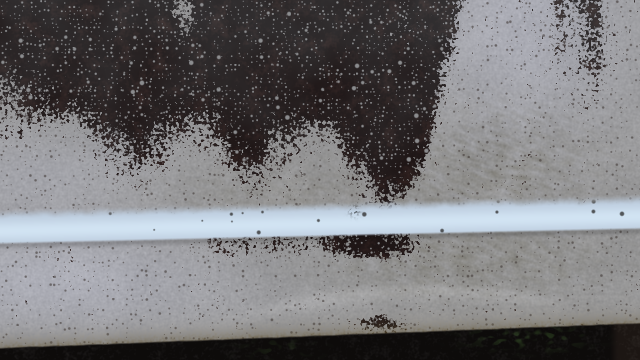
This texture is drawn by a WebGL 2 fragment shader. Its source:

```glsl
#version 300 es
precision highp float;
// Weathered painted metal: rust hangs in ragged lobes from the top edge, crossed
// by a pale tilted ridge, above a dark strip of ground. Rust is a height field
// roughened by gradient noise; flecks are round dots scattered over jittered grids.
uniform vec2 u_resolution;
out vec4 outColor;

vec2 hash2(vec2 p) {
    vec3 q = fract(vec3(p.xyx) * vec3(0.1031, 0.1030, 0.0973));
    q += dot(q, q.yzx + 33.33);
    return fract((q.xx + q.yz) * q.zy);
}

float corner(vec2 cell, vec2 offset) {
    return dot(hash2(cell) * 2.0 - 1.0, offset);
}

// Gradient noise, roughly -1 to 1
float noise(vec2 p) {
    vec2 i = floor(p), f = fract(p), e = vec2(1.0, 0.0);
    vec2 w = f * f * f * (f * (f * 6.0 - 15.0) + 10.0);
    float low = mix(corner(i, f), corner(i + e.xy, f - e.xy), w.x);
    float high = mix(corner(i + e.yx, f - e.yx), corner(i + e.xx, f - e.xx), w.x);
    return 1.5 * mix(low, high, w.y);
}

float fbm(vec2 p) {
    float sum = 0.0, gain = 0.6;
    for (int k = 0; k < 4; k++) {
        sum += gain * noise(p);
        p = mat2(1.6, 1.2, -1.2, 1.6) * p + 7.3;
        gain *= 0.55;
    }
    return sum;
}

float lobe(float x, float center, float width) {
    float d = (x - center) / width;
    return exp(-d * d);
}

float blob(vec2 p, vec2 center, vec2 size) {
    vec2 d = (p - center) / size;
    return exp(-dot(d, d));
}

// Round flecks, one per grid cell; most are tiny
float flecks(vec2 p, float scale, float amount) {
    vec2 g = p * scale, cell = floor(g);
    vec2 jitter = 0.25 + 0.5 * hash2(cell + 17.0);
    vec2 pick = hash2(cell + 91.0);
    float radius = mix(0.08, 0.27, pick.y * pick.y);
    float blur = 0.6 * scale / u_resolution.y + 0.04;
    float dist = length(fract(g) - jitter);
    return step(pick.x, amount) * (1.0 - smoothstep(radius - blur, radius + blur, dist));
}

void main() {
    vec2 p = gl_FragCoord.xy / u_resolution.y;
    float x = p.x * 1.7778 * u_resolution.y / u_resolution.x, y = p.y;
    p.x = x;
    float cloud = fbm(p * 6.0);
    float patchy = fbm(p * 19.0 + 4.0);
    float grain = noise(p * 78.0) * 0.6 + noise(p * 145.0 + 9.0) * 0.6;
    float drip = noise(vec2(x * 24.0, y * 3.0));
    float ridge = y - (0.366 + 0.023 * x);

    // Paint: cool grey, olive stains brushed along a shallow diagonal
    vec3 color = mix(vec3(0.60, 0.60, 0.605), vec3(0.67, 0.675, 0.71),
        clamp(blob(p, vec2(0.15, 0.22), vec2(0.5, 0.16)) + blob(p, vec2(1.45, 0.95), vec2(0.3, 0.4))
            + 0.6 * blob(p, vec2(0.1, 0.52), vec2(0.35, 0.13)), 0.0, 1.0));
    float brushed = noise(mat2(0.94, 0.34, -0.34, 0.94) * p * vec2(22.0, 75.0));
    float stain = blob(p, vec2(1.38, 0.53), vec2(0.32, 0.17)) + blob(p, vec2(1.3, 0.27), vec2(0.4, 0.1))
        + 0.6 * blob(p, vec2(0.75, 0.46), vec2(0.35, 0.1));
    color = mix(color, vec3(0.47, 0.46, 0.42), clamp(stain * (0.33 + 0.35 * brushed + 0.3 * patchy), 0.0, 0.8));
    color += 0.035 * cloud + 0.05 * grain;
    float smear = lobe(y, 0.19 - 0.25 * (x - 1.2) * (x - 1.2), 0.022);
    color += 0.05 * smear * smoothstep(0.55, 0.8, x) * smoothstep(1.6, 1.45, x);

    // Ragged lower limit of the main rust, cut by a steep right-hand side
    float limit = 0.70 - 0.03 * smoothstep(0.0, 0.3, x) - 0.11 * lobe(x, 0.37, 0.11)
        - 0.14 * lobe(x, 0.69, 0.07) - 0.07 * lobe(x, 0.81, 0.06) - 0.23 * lobe(x, 1.08, 0.13);
    limit = max(limit, 0.455 + (x - 1.15) * 4.0);
    float body = clamp((y - limit + 0.025 * drip) * 5.5, -1.0, 0.85);
    body -= 0.9 * blob(p, vec2(0.51, 0.98), vec2(0.035, 0.09));
    body -= 0.35 * blob(p, vec2(1.11, 0.92), vec2(0.09, 0.14));

    // Faint second streak, then the patches under the ridge
    float taper = mix(0.05, 0.14, smoothstep(0.6, 1.0, y));
    float streak = 0.6 * lobe(x, 1.59, taper) + 0.4 * lobe(x, 1.64, 0.05);
    streak = streak * smoothstep(0.55, 0.92, y) - 0.72 + 0.15 * drip;
    float under = 1.3 * blob(p, vec2(1.05, 0.325), vec2(0.12, 0.045))
        + 0.75 * blob(p, vec2(0.75, 0.32), vec2(0.22, 0.05))
        + 0.9 * blob(p, vec2(1.06, 0.105), vec2(0.07, 0.025)) - 0.75;
    float field = max(max(body, streak), under);
    float rust = smoothstep(-0.13, 0.17, field + 0.5 * cloud + 0.4 * patchy + 0.85 * grain);

    // Rust: charcoal at upper left, red-black down the lobes
    float red = clamp(0.5 + 1.6 * (0.75 - y) + 0.6 * cloud, 0.0, 1.0);
    vec3 rustColor = mix(vec3(0.17, 0.16, 0.165), vec3(0.095, 0.06, 0.06), red);
    rustColor += vec3(0.10, 0.06, 0.05) * max(0.0, patchy + 0.4 * grain);
    color = mix(color, rustColor, rust * 0.95);
    float chips = max(flecks(p, 85.0, 0.45), flecks(p + 3.0, 42.0, 0.22));
    color = mix(color, vec3(0.61, 0.62, 0.63), chips * rust * 0.85);
    float pepper = flecks(p + 8.0, 75.0, 0.22 + 0.3 * smoothstep(-1.0, 0.0, field));
    color = mix(color, vec3(0.25, 0.22, 0.21), pepper * (1.0 - rust) * 0.6);

    // Pale ridge: soft upper edge, crisp lower edge with a thin shadow
    color *= 1.0 - 0.16 * lobe(ridge, -0.048, 0.009);
    float band = smoothstep(0.054, 0.024, ridge + 0.006 * patchy) * smoothstep(-0.046, -0.037, ridge);
    vec3 bandColor = mix(vec3(0.73, 0.79, 0.86), vec3(0.82, 0.89, 0.95), lobe(ridge, -0.008, 0.03));
    bandColor = mix(bandColor, vec3(0.2), 0.8 * flecks(p + 5.0, 38.0, 0.07));
    bandColor *= 1.0 - 0.7 * blob(p, vec2(0.985, 0.418), vec2(0.014, 0.016)) * smoothstep(-0.1, 0.3, grain);
    color = mix(color, bandColor, band);

    // Mossy lip over dark ground with a few leaves
    float lip = y - (0.032 + 0.039 * x) - 0.002 * patchy;
    color = mix(color, vec3(0.37, 0.32, 0.20), 0.75 * exp(-max(lip, 0.0) * 45.0) * (0.7 + 0.5 * grain));
    vec3 ground = vec3(0.05, 0.042, 0.04) + 0.05 * max(0.0, patchy + grain);
    float leaves = blob(p, vec2(1.47, 0.06), vec2(0.13, 0.03)) + 0.4 * blob(p, vec2(0.78, 0.03), vec2(0.1, 0.03));
    ground += vec3(0.10, 0.17, 0.07) * leaves * smoothstep(0.0, 0.4, noise(p * vec2(35.0, 60.0)));
    ground += vec3(0.06, 0.045, 0.035) * smoothstep(1.69, 1.72, x);
    color = mix(ground, color, smoothstep(-0.003, 0.004, lip));
    outColor = vec4(clamp(color, 0.0, 1.0), 1.0);
}
```
